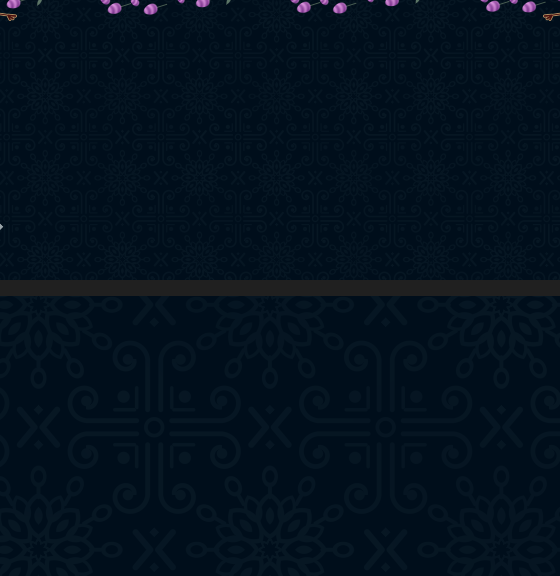
Top, the full canvas; bottom, a detail of the centre.
Write a WebGL 1 fragment shader that draws this pattern.

```glsl
precision highp float;
// Dark navy damask of medallions and scroll crosses under a fringe of purple buds.
uniform vec2 u_resolution;

const float PI = 3.14159265;
const float HEIGHT = 384.0;            // design units per canvas height
const vec2 CELL = vec2(105.8, 112.0);  // damask repeat
const vec2 ORIGIN = vec2(62.0, 20.0);  // first medallion, y measured downwards
const float GARLAND = 259.5;           // flower repeat

float cover(float d, float px) { return 1.0 - smoothstep(-0.7 * px, 0.7 * px, d); }

float hash(vec2 p) { return fract(sin(dot(p, vec2(127.1, 311.7))) * 43758.55); }

float noise(vec2 p) {
  vec2 i = floor(p), f = fract(p);
  f = f * f * (3.0 - 2.0 * f);
  return mix(mix(hash(i), hash(i + vec2(1, 0)), f.x),
             mix(hash(i + vec2(0, 1)), hash(i + vec2(1, 1)), f.x), f.y);
}

vec2 rotate(vec2 p, float a) {
  float c = cos(a), s = sin(a);
  return vec2(c * p.x + s * p.y, c * p.y - s * p.x);
}

float segment(vec2 p, vec2 a, vec2 b) {
  vec2 d = b - a;
  return length(p - a - d * clamp(dot(p - a, d) / dot(d, d), 0.0, 1.0));
}

float stroke(float d, float width) { return abs(d) - 0.5 * width; }

vec2 tile(vec2 p, vec2 center) { return mod(p - center + 0.5 * CELL, CELL) - 0.5 * CELL; }

// Folds the plane into one of n wedges, with +y as the wedge axis.
vec2 wedge(vec2 p, float n, float turn) {
  float step_ = 2.0 * PI / n;
  float a = mod(atan(p.x, p.y) + turn + 0.5 * step_, step_) - 0.5 * step_;
  return length(p) * vec2(sin(a), cos(a));
}

// Pointed petal around the origin, long in y.
float petal(vec2 p, float halfWidth, float halfLength) {
  float shift = 0.5 * (halfLength * halfLength / halfWidth - halfWidth);
  return length(vec2(abs(p.x) + shift, p.y)) - shift - halfWidth;
}

float medallion(vec2 p) {
  vec2 outer = wedge(p, 12.0, 0.0);
  vec2 inner = wedge(p, 8.0, 0.0);
  float d = stroke(length((outer - vec2(0, 33.5)) * vec2(1.15, 0.85)) - 3.3, 1.8);
  d = min(d, segment(outer, vec2(0, 24), vec2(0, 29)) - 0.9);
  d = min(d, stroke(petal(inner - vec2(0, 15.5), 5.6, 9.5), 2.0));
  d = min(d, petal(inner - vec2(0, 15.5), 1.9, 4.0));
  d = min(d, stroke(petal(wedge(p, 8.0, PI / 8.0) - vec2(0, 20), 3.2, 6.0), 1.5));
  return min(d, stroke(length(p) - 4.0 - 0.8 * cos(8.0 * atan(p.y, p.x)), 1.6));
}

float scrollCross(vec2 p) {
  vec2 q = abs(p);
  q = vec2(min(q.x, q.y), max(q.x, q.y));
  vec2 eye = q - vec2(12, 31);
  float turn = mod(atan(eye.y, -eye.x), 2.0 * PI);
  float d = stroke(length(eye) - 9.0 + turn, 2.2);
  d = min(d, length(eye) - 2.4);
  d = min(d, segment(q, vec2(3, 8), vec2(3, 31)) - 1.1);
  d = min(d, segment(q, vec2(8, 9), vec2(8, 18)) - 0.8);
  d = min(d, length(q - vec2(14, 14)) - 2.8);
  return min(d, stroke(length(p) - 3.8, 1.7));
}

float chevrons(vec2 p) {
  vec2 q = abs(p);
  float d = segment(q, vec2(1.8, 0), vec2(8.5, 8)) - 1.4;
  return min(d, abs(q.x) + abs(q.y - 8.0) - 2.2);
}

float damask(vec2 p) {
  float d = min(medallion(tile(p, ORIGIN)), scrollCross(tile(p, ORIGIN + 0.5 * CELL)));
  d = min(d, chevrons(tile(p, ORIGIN + vec2(0, 0.5 * CELL.y))));
  return min(d, chevrons(tile(p, ORIGIN + vec2(0.5 * CELL.x, 0))));
}

vec3 addBud(vec3 color, vec2 p, float size, float tilt, float px) {
  vec2 q = rotate(p, tilt) / size;
  float d = (length(vec2(q.x, q.y * (1.35 - 0.25 * q.x))) - 1.0) * size * 0.75;
  float fold = 0.5 + 0.5 * sin(7.0 * q.x + 4.0 * q.y * q.y);
  vec3 tone = mix(vec3(0.48, 0.2, 0.55), vec3(0.86, 0.58, 0.87), 0.55 * fold + 0.25 - 0.3 * q.y);
  return mix(color, tone, cover(d, px));
}

vec3 addGarland(vec3 color, vec2 p, float px) {
  float x = p.x - 131.0;
  vec2 q = vec2(mod(x, GARLAND) - 26.0, p.y + 1.5 * floor(x / GARLAND));
  for (int i = 0; i < 3; i++) {
    float k = float(i);
    vec2 upper = vec2(-13.0 + 30.0 * k + 11.0 * k * k, 3.0 * mod(k, 2.0));
    vec2 lower = vec2(upper.x + 13.0 + 8.5 * k, 12.0 + 6.5 * k - 5.5 * k * k);
    float stem = segment(q, lower, lower + vec2(22, -7)) - 0.6;
    color = mix(color, vec3(0.3, 0.38, 0.33), cover(stem, px));
    color = addBud(color, q - upper, 7.0 - k, 0.5, px);
    color = addBud(color, q - lower, 9.5, -0.35, px);
  }
  float leaf = petal(rotate(q - vec2(157, 0), 0.5), 2.2, 7.0);
  return mix(color, vec3(0.36, 0.46, 0.4), cover(leaf, px));
}

// Gilded leaf sprig growing in from x = 0.
vec3 addSprig(vec3 color, vec2 p, float px) {
  float d = segment(p, vec2(-2, 19), vec2(12, 21)) - 1.2;
  for (int i = 0; i < 3; i++) {
    float a = 0.1 + 0.5 * float(i);
    d = min(d, segment(p, vec2(11, 21), vec2(11, 21) + (10.0 - 2.0 * float(i)) * vec2(cos(a), sin(a))) - 1.7);
  }
  color = mix(color, vec3(0.3, 0.07, 0.06), cover(d, px));
  return mix(color, vec3(0.8, 0.66, 0.45), cover(stroke(d, 0.9), px));
}

void main() {
  float px = HEIGHT / u_resolution.y;
  vec2 p = vec2(gl_FragCoord.x, u_resolution.y - gl_FragCoord.y) * px;
  float width = u_resolution.x * px;
  float fade = 0.85 + 0.3 * noise(p / 35.0);
  vec3 color = mix(vec3(0.0, 0.055, 0.105), vec3(0.024, 0.086, 0.135), fade * cover(damask(p), px));
  color = addGarland(color, p, px);
  color = addSprig(color, vec2(min(p.x, width - p.x), p.y), px);
  float chip = p.x + abs(p.y - 311.0) - 4.5;  // pale tip at the left edge
  gl_FragColor = vec4(mix(color, vec3(0.6, 0.64, 0.66), cover(chip, px)), 1.0);
}
```
